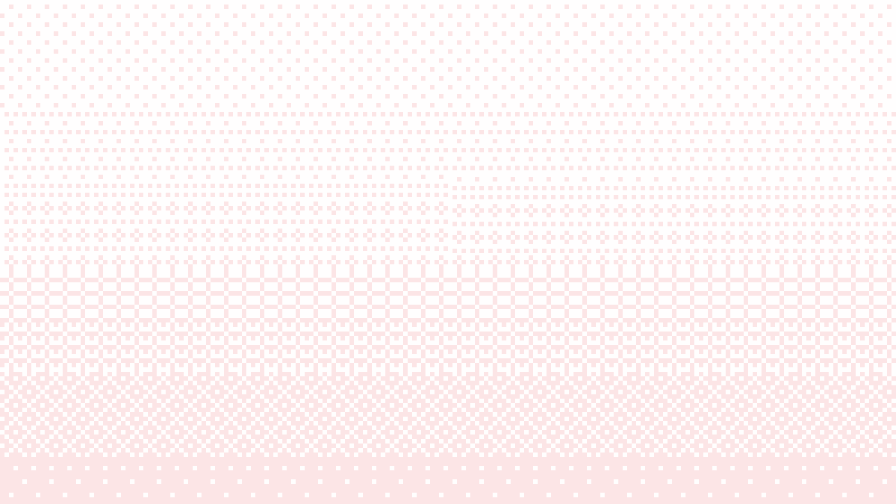
Give the GLSL for this background, as a WebGL 1 fragment shader.

```glsl
precision highp float;

uniform vec2 u_resolution;

const float ROWS = 112.5;
const int SAMPLES = 4;
const float FILTER_WIDTH = 0.8;
const vec3 PAPER = vec3(1.0, 0.998, 0.998);
const vec3 PINK = vec3(0.99, 0.898, 0.902);

// True on one cell in each period, starting at the offset.
bool every(float index, float period, float offset) {
    return mod(index - offset + 0.5, period) < 1.0;
}

// Staggered dots, with diagonal gaps near the top.
bool sparseDots(vec2 cell) {
    float stagger = every(cell.y, 4.0, 1.0) ? 2.0 : 0.0;
    bool dot = every(cell.y, 2.0, 1.0) && every(cell.x, 4.0, stagger);
    bool gap = cell.y < 12.0 && every(floor((cell.x + cell.y) * 0.5), 6.0, 0.0);
    return dot && !gap;
}

// Dense and sparse dotted rows in turn.
bool dottedRows(vec2 cell) {
    if (!every(cell.y, 2.0, 1.0)) return false;
    bool sparse = every(cell.y, 4.0, 3.0) && cell.y < 41.0;
    return sparse ? every(cell.x, 4.0, 2.0) : every(cell.x, 2.0, 1.0);
}

// Four-petal flowers between dotted rows.
bool flowerRows(vec2 cell) {
    bool tips = every(cell.y, 6.0, 3.0) || every(cell.y, 6.0, 5.0);
    bool dotted = every(cell.y, 6.0, 4.0) || every(cell.y, 6.0, 1.0);
    return (tips && every(cell.x, 4.0, 2.0))
        || (dotted && every(cell.x, 2.0, 1.0));
}

// Crossing bars with open joints; the lower windows hold a dot.
bool lattice(vec2 cell) {
    bool bar = every(cell.x, 4.0, 2.0);
    if (cell.y < 58.0) return bar;
    if (cell.y < 59.0) return every(cell.x, 2.0, 1.0);
    bool rail = cell.y > 60.0 && every(cell.y, 3.0, 2.0);
    bool windowDot = cell.y > 71.0 && every(cell.y, 3.0, 0.0)
        && every(cell.x, 4.0, 0.0);
    return rail ? !bar : bar || windowDot;
}

// Pale diagonals enclosing pale dots on a pink ground.
bool diamonds(vec2 cell) {
    float rising = cell.x + cell.y;
    float falling = cell.x - cell.y;
    bool line = every(rising, 6.0, 0.0) || every(falling, 6.0, 0.0);
    bool center = every(rising, 6.0, 3.0) && every(falling, 6.0, 3.0);
    return !(line || center);
}

// Nearly solid pink with three rows of pale dots.
bool solidBand(vec2 cell) {
    if (cell.y == 104.0) return !every(cell.x, 4.0, 3.0);
    if (cell.y == 107.0) return !every(cell.x, 6.0, 5.0);
    if (cell.y == 110.0) return !every(cell.x, 6.0, 2.0);
    return true;
}

// Choose the dither band by distance from the top.
bool isPink(vec2 position, float seam) {
    // The flower rows sit half a cell lower right of the seam.
    if (position.x > seam && position.y > 38.5 && position.y < 57.0) {
        position.y -= 0.5;
    }
    vec2 cell = floor(position);
    if (cell.y < 25.0) return sparseDots(cell);
    if (cell.y < 45.0) return dottedRows(cell);
    if (cell.y < 57.0) return flowerRows(cell);
    if (cell.y < 83.0) return lattice(cell);
    if (cell.y < 102.0) return diamonds(cell);
    return solidBand(cell);
}

void main() {
    float cellsPerPixel = ROWS / u_resolution.y;
    float seam = 0.503 * u_resolution.x * cellsPerPixel;
    float coverage = 0.0;

    // Average samples across the pixel to smooth the cell edges.
    for (int j = 0; j < SAMPLES; j++) {
        for (int i = 0; i < SAMPLES; i++) {
            vec2 offset = (vec2(float(i), float(j)) + 0.5) / float(SAMPLES) - 0.5;
            vec2 position = (gl_FragCoord.xy + offset * FILTER_WIDTH) * cellsPerPixel;
            position.y = ROWS - position.y;
            coverage += isPink(position, seam) ? 1.0 : 0.0;
        }
    }
    coverage /= float(SAMPLES * SAMPLES);
    gl_FragColor = vec4(mix(PAPER, PINK, coverage), 1.0);
}
```
